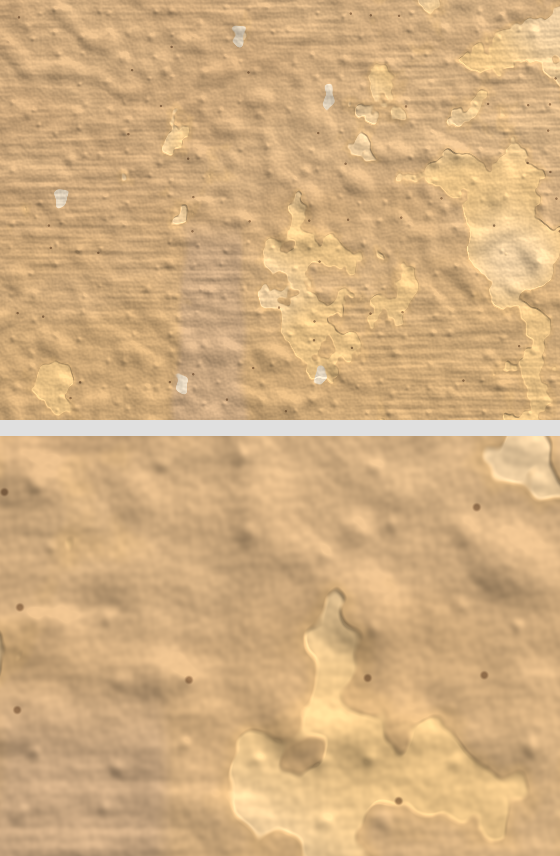
Top: the whole. Bottom: its middle third, enlarged.
Reproduce this texture procedurally as a Shadertoy shader.

```glsl
// Weathered ochre wall: brushed, lumpy tan paint peeling off a yellow undercoat.

const vec3 TAN_PAINT   = vec3(0.785, 0.640, 0.470);
const vec3 LIGHT_PAINT = vec3(0.850, 0.708, 0.530);
const vec3 OCHRE_PAINT = vec3(0.805, 0.655, 0.455);
const vec3 AMBER_RIM   = vec3(0.860, 0.695, 0.465);
const vec3 UNDERCOAT   = vec3(0.915, 0.760, 0.525);
const vec3 PALE_COAT   = vec3(0.940, 0.815, 0.640);
const vec3 MAUVE_WASH  = vec3(0.775, 0.645, 0.510);
const vec3 BARE_PLASTER = vec3(0.870, 0.810, 0.720);
const vec3 PIT_BROWN   = vec3(0.420, 0.290, 0.180);

const vec2  LIGHT_DIR   = vec2(0.50, 0.866);
const float RELIEF_STEP = 0.0019;  // half width of the slope sample
const float RELIEF_GAIN = 1.0;
const float PAINT_DEPTH = 0.0008;
const float PEEL_EDGE   = 0.018;

vec2 hash2(vec2 p) {
    vec3 q = fract(p.xyx * vec3(0.1031, 0.1030, 0.0973));
    q += dot(q, q.yzx + 33.33);
    return fract((q.xx + q.yz) * q.zy);
}

float gradDot(vec2 cell, vec2 offset) {
    float angle = 6.2832 * hash2(cell).x;
    return dot(vec2(cos(angle), sin(angle)), offset);
}

// Gradient noise, about -0.7 to 0.7
float noise(vec2 p) {
    vec2 i = floor(p), f = fract(p);
    vec2 u = f * f * f * (f * (f * 6.0 - 15.0) + 10.0);
    vec2 e = vec2(1.0, 0.0);
    return mix(mix(gradDot(i, f), gradDot(i + e, f - e), u.x),
               mix(gradDot(i + e.yx, f - e.yx), gradDot(i + 1.0, f - 1.0), u.x), u.y);
}

float fbm(vec2 p) {
    float sum = 0.0, amp = 1.0;
    for (int i = 0; i < 5; i++) {
        sum += amp * noise(p);
        p = mat2(1.6, 1.2, -1.2, 1.6) * p + 17.3;
        amp *= 0.56;
    }
    return sum;
}

// One random spot per grid cell: xy = offset from its centre, z = random value
vec3 scatter(vec2 p, float grid, float seed) {
    vec2 cell = floor(p * grid);
    vec2 centre = 0.25 + 0.5 * hash2(cell + seed);
    return vec3((fract(p * grid) - centre) / grid, hash2(cell + seed + 41.7).y);
}

// Positive where the top paint has flaked off; more to the right and lower right
float peelField(vec2 p) {
    float bias = -0.50 + 0.40 * smoothstep(0.35, 1.2, p.x);
    vec2 low = (p - vec2(0.92, 0.25)) / vec2(0.40, 0.20);
    bias += 0.20 * exp(-dot(low, low));
    return fbm(p * vec2(3.4, 3.0) + 7.0) + 0.28 * noise(p * 13.0 + 3.0) + bias;
}

// Raised pimples at two sizes
float pimples(vec2 p) {
    float h = 0.0;
    for (int i = 0; i < 2; i++) {
        float k = float(i);
        vec3 s = scatter(p, 9.0 + 9.0 * k, 11.0 + 23.0 * k);
        float radius = mix(0.007, 0.012, fract(s.z * 7.0)) * (1.0 - 0.35 * k);
        float d = length(s.xy) / radius;
        h += step(0.45, s.z) * radius * 0.20 * exp(-d * d);
    }
    return h;
}

float wallHeight(vec2 p) {
    vec2 warp = 0.012 * vec2(noise(p * 9.0), noise(p * 9.0 + 31.0));
    float lumps = smoothstep(-0.15, 0.60, noise((p + warp) * vec2(13.0, 15.0)));
    float dents = noise(p * 31.0 + 5.0);
    float brushed = smoothstep(-0.2, 0.25, noise(p * vec2(1.3, 2.8) + 2.4));
    float streaks = noise(p * vec2(5.0, 52.0)) + 0.5 * noise(p * vec2(9.0, 98.0) + 9.0);
    float grit = noise(p * 125.0);
    float lift = 0.5 + 1.1 * smoothstep(-0.2, 0.4, noise(p * 8.0 + 50.0));
    float peeled = smoothstep(-PEEL_EDGE, PEEL_EDGE, peelField(p));
    return 0.0050 * lumps * (1.0 - 0.45 * brushed) + 0.0014 * dents
         + 0.0012 * streaks * (0.25 + 0.75 * brushed) + 0.00028 * grit
         + pimples(p) - PAINT_DEPTH * lift * peeled;
}

void mainImage(out vec4 fragColor, in vec2 fragCoord) {
    vec2 p = fragCoord / iResolution.y;

    // Top paint: lighter to the right, warmer at the bottom, one greyed strip
    float mottle = fbm(p * vec2(2.5, 5.0) + 60.0);
    float lightness = smoothstep(0.1, 1.35, p.x) * 0.55 + 0.45 * mottle + 0.12;
    vec3 color = mix(TAN_PAINT, LIGHT_PAINT, clamp(lightness, 0.0, 1.0));
    color = mix(color, OCHRE_PAINT, 0.7 * smoothstep(0.6, 0.1, p.y + 0.2 * mottle));
    vec2 q = p + 0.04 * vec2(noise(p * 6.0), noise(p * 6.0 + 8.0));
    float strip = smoothstep(0.085, 0.06, abs(q.x - 0.50)) * smoothstep(0.50, 0.38, q.y);
    color = mix(color, MAUVE_WASH, 0.75 * strip);

    // Amber rim, then the exposed undercoat
    float field = peelField(p);
    color = mix(color, AMBER_RIM, 0.45 * smoothstep(-0.16, 0.0, field));
    vec3 coat = mix(UNDERCOAT, PALE_COAT, smoothstep(-0.2, 0.5, noise(p * 4.0 + 90.0) + 0.5 * (p.y - 0.5)));
    color = mix(color, coat, smoothstep(-PEEL_EDGE, PEEL_EDGE, field));

    // Rare chips down to plaster, and tiny pits
    vec3 chip = scatter(p, 3.0, 5.0);
    float chipDist = length(chip.xy * vec2(1.4, 0.8)) + 0.022 * noise(p * 38.0);
    color = mix(color, BARE_PLASTER, step(0.72, chip.z) * smoothstep(0.021, 0.017, chipDist));
    vec3 pit = scatter(p, 14.0, 71.0);
    color = mix(color, PIT_BROWN, 0.65 * step(0.80, pit.z) * smoothstep(0.0042, 0.0015, length(pit.xy)));

    // Raking light from the upper right
    vec2 stepToLight = LIGHT_DIR * RELIEF_STEP;
    float slope = (wallHeight(p + stepToLight) - wallHeight(p - stepToLight)) / (2.0 * RELIEF_STEP);
    float shade = clamp(-RELIEF_GAIN * slope, -0.32, 0.17);
    color *= 1.0 + shade + 0.03 * noise(p * 170.0);
    fragColor = vec4(clamp(color, 0.0, 1.0), 1.0);
}
```
